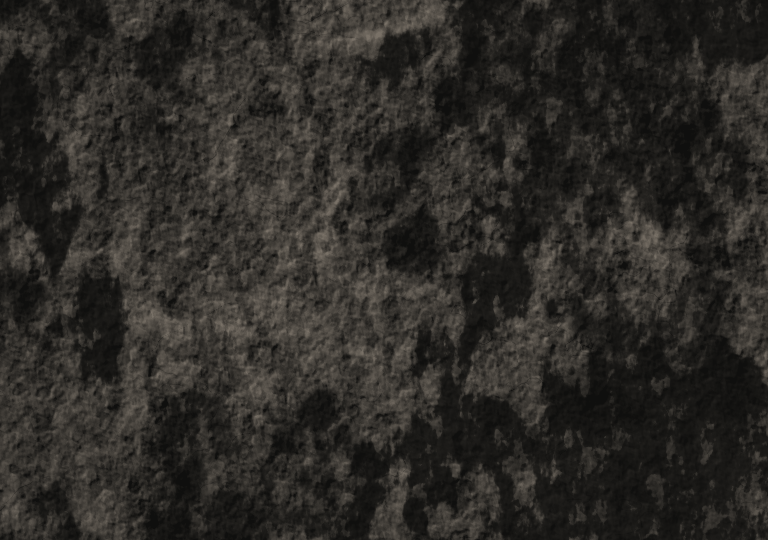
Write a Shadertoy shader that draws this texture.

```glsl
const vec3 SOOT = vec3(0.060, 0.059, 0.054);
const vec3 PLASTER = vec3(0.420, 0.393, 0.358);

vec3 hash3(vec2 p) {
    vec3 q = fract(p.xyx * vec3(0.1031, 0.1030, 0.0973));
    q += dot(q, q.yxz + 33.33);
    return fract((q.xxy + q.yzz) * q.zyx);
}

// Smooth cellular noise, centred on zero; higher sharpness gives crisper flakes
float cells(vec2 p, float sharpness) {
    vec2 cell = floor(p), local = fract(p);
    float total = 0.0, weight = 0.0;
    for (int y = -1; y <= 1; y++)
    for (int x = -1; x <= 1; x++) {
        vec2 offset = vec2(x, y);
        vec3 seed = hash3(cell + offset + 71.0);
        vec2 delta = offset + seed.xy - local;
        float w = exp(-sharpness * dot(delta, delta));
        total += w * (seed.z - 0.5);
        weight += w;
    }
    return total / weight;
}

float layeredCells(vec2 p, int octaves, float sharpness) {
    float sum = 0.0, amplitude = 0.5;
    for (int i = 0; i < octaves; i++) {
        sum += amplitude * cells(p, sharpness);
        p = mat2(1.62, 1.18, -1.18, 1.62) * p + 17.3;
        amplitude *= 0.55;
    }
    return sum;
}

float segment(vec2 p, vec2 a, vec2 b) {
    vec2 pa = p - a, ba = b - a;
    return length(pa - ba * clamp(dot(pa, ba) / dot(ba, ba), 0.0, 1.0));
}

float ellipse(vec2 p, vec2 centre, vec2 radius) {
    return (length((p - centre) / radius) - 1.0) * min(radius.x, radius.y);
}

float ridge(float distance, float width) {
    return exp(-distance * distance / (width * width));
}

// Distance to the damp, blackened areas
float grimeDistance(vec2 p) {
    float d = segment(p, vec2(0.94, 0.86), vec2(0.93, 0.50)) - 0.032;
    d = min(d, segment(p, vec2(0.93, 0.50), vec2(0.83, 0.22)) - 0.050);
    d = min(d, segment(p, vec2(0.83, 0.24), vec2(0.66, 0.00)) - 0.045);
    d = min(d, ellipse(p, vec2(1.20, 0.14), vec2(0.30, 0.20)));
    d = min(d, ellipse(p, vec2(0.03, 0.71), vec2(0.10, 0.16)));
    d = min(d, ellipse(p, vec2(0.95, 0.95), vec2(0.18, 0.05)));
    d = min(d, ellipse(p, vec2(1.38, 0.97), vec2(0.15, 0.08)));
    d = min(d, ellipse(p, vec2(0.17, 0.38), vec2(0.05, 0.06)));
    d = max(d, -ellipse(p, vec2(0.94, 0.31), vec2(0.08, 0.085)));
    return max(d, -ellipse(p, vec2(0.90, 0.07), vec2(0.07, 0.08)));
}

// Pale scraped marks: a bowl-shaped sweep and a few strokes
float scrapes(vec2 p) {
    vec2 q = p - vec2(0.39, 0.62);
    float sweep = ridge(length(q) - 0.225, 0.022)
                * smoothstep(-0.16, 0.10, q.x * 0.7 - q.y);
    float strokes = ridge(segment(p, vec2(0.0, 0.50), vec2(0.23, 0.55)), 0.022);
    strokes += ridge(segment(p, vec2(0.19, 0.19), vec2(0.31, 0.31)), 0.010);
    strokes += ridge(segment(p, vec2(0.58, 0.35), vec2(0.81, 0.36)), 0.009);
    strokes += ridge(segment(p, vec2(0.81, 0.70), vec2(0.84, 0.76)), 0.009);
    strokes += ridge(segment(p, vec2(0.62, 0.93), vec2(0.90, 0.99)), 0.012);
    return sweep + strokes;
}

void mainImage(out vec4 fragColor, in vec2 fragCoord) {
    vec2 p = fragCoord / iResolution.y;

    // Broad staining, ragged flakes and downward drips
    float broad = layeredCells(p * 4.0, 4, 6.0);
    float ragged = layeredCells(p * vec2(13.0, 10.0) + 5.0, 5, 7.0);
    float drips = layeredCells(p * vec2(34.0, 17.0) + 31.0, 4, 8.0);

    // Fine grit, lit from the upper left
    vec2 gritPoint = p * vec2(62.0, 56.0);
    float grit = layeredCells(gritPoint, 3, 8.0);
    float relief = grit - layeredCells(gritPoint + vec2(-0.22, 0.24), 3, 8.0);
    float speck = cells(p * vec2(135.0, 120.0) + 9.0, 7.0);

    // Bare plaster
    float panel = smoothstep(0.05, -0.08, ellipse(p, vec2(1.20, 0.60), vec2(0.25, 0.22)));
    float tone = 0.43 + 0.45 * broad + 0.50 * ragged + 0.60 * drips;
    tone += 0.50 * grit + 0.65 * relief + 0.20 * speck;
    tone += panel * (0.05 + 0.45 * drips);

    // Scrapes broken up by flaking
    vec2 bent = p + 0.06 * vec2(ragged, broad);
    tone += 0.24 * scrapes(bent) * smoothstep(-0.16, 0.08, drips + 0.5 * ragged);

    // Hairline cracks
    float crack = ridge(layeredCells(p * vec2(6.0, 8.0) + 50.0, 4, 7.0), 0.007);
    tone -= 0.17 * crack * smoothstep(-0.02, 0.08, ragged);

    // Grime with eroded edges and scattered pale flecks
    float edge = grimeDistance(p) + 0.26 * ragged + 0.12 * drips;
    float grime = smoothstep(0.022, -0.022, edge);
    float blotch = smoothstep(0.09, 0.20, -broad - 0.5 * ragged);
    grime = max(grime, 0.75 * blotch);
    grime *= 1.0 - 0.50 * smoothstep(0.10, 0.24, drips + 0.5 * grit);
    tone *= mix(1.0, 0.27, grime);

    // Gentle darkening toward the borders
    vec2 border = fragCoord / iResolution.xy - 0.5;
    tone *= 1.06 - 0.40 * dot(border, border);
    fragColor = vec4(mix(SOOT, PLASTER, clamp(tone, 0.0, 1.15)), 1.0);
}
```
